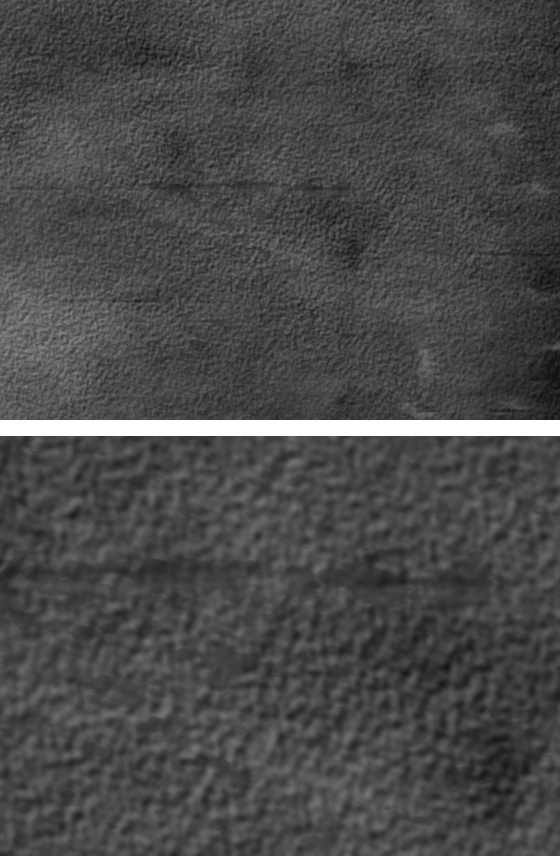
Top: the whole. Bottom: its middle third, enlarged.
This texture is drawn by a WebGL 2 fragment shader. Its source:

```glsl
#version 300 es
precision highp float;
// Dark, worn, pebbled sheet in raking light, with smudges, rubbed patches and level scratches.

uniform vec2 u_resolution;
out vec4 fragColor;

// Two random values in 0..1 for an integer cell
vec2 hash2(vec2 cell) {
    uvec2 q = uvec2(ivec2(cell) + 4096);
    uint n = q.x * 1597334677u ^ q.y * 3812015801u;
    n = (n ^ (n >> 15)) * 2246822519u;
    n ^= n >> 13;
    uint m = n * 3266489917u;
    m ^= m >> 16;
    return vec2(n & 65535u, m & 65535u) / 65535.0;
}

float cornerSlope(vec2 cell, vec2 offset) {
    float angle = 6.28319 * hash2(cell).x;
    return dot(vec2(cos(angle), sin(angle)), offset);
}

float gradientNoise(vec2 p) {
    vec2 i = floor(p), f = p - i;
    vec2 u = f * f * f * (f * (f * 6.0 - 15.0) + 10.0);
    vec2 e = vec2(1.0, 0.0);
    return mix(mix(cornerSlope(i, f), cornerSlope(i + e.xy, f - e.xy), u.x),
               mix(cornerSlope(i + e.yx, f - e.yx), cornerSlope(i + 1.0, f - 1.0), u.x), u.y);
}

float fbm(vec2 p) {
    float sum = 0.0, amplitude = 1.0;
    for (int i = 0; i < 4; i++) {
        sum += amplitude * gradientNoise(p);
        p = mat2(1.6, 1.2, -1.2, 1.6) * p + 17.3;
        amplitude *= 0.55;
    }
    return sum;
}

// Height of the pebbled surface, turned off the axes
float relief(vec2 p) {
    p = mat2(0.82, 0.57, -0.57, 0.82) * p;
    return gradientNoise(p * 84.0) + 0.65 * gradientNoise(p.yx * 136.0 + 31.7);
}

// Soft elliptical spot
float spot(vec2 p, vec2 centre, vec2 radius) {
    vec2 d = (p - centre) / radius;
    return exp(-dot(d, d));
}

// Window along x with soft ends
float span(float x, float start, float end, float soft) {
    return smoothstep(start - soft, start + soft, x) * (1.0 - smoothstep(end - soft, end + soft, x));
}

// Narrow level line, dark above and lit on its lower lip
float scratch(vec2 p, float y, float start, float end, float depth) {
    float d = p.y - y - 0.004 * gradientNoise(vec2(p.x * 5.0, y * 40.0));
    float broken = smoothstep(-0.3, 0.2, gradientNoise(vec2(p.x * 11.0, y * 70.0)));
    float profile = 0.6 * exp(-pow((d + 0.007) / 0.0035, 2.0)) - exp(-pow(d / 0.0033, 2.0));
    return depth * broken * profile * span(p.x, start, end, 0.05);
}

void main() {
    vec2 p = gl_FragCoord.xy / u_resolution.y;
    float right = u_resolution.x / u_resolution.y;
    vec2 ragged = p + 0.035 * vec2(fbm(p * 13.0), fbm(p * 13.0 + 47.0));

    // Broad, uneven lighting
    float tone = 0.286 + 0.05 * fbm(p * vec2(2.6, 4.5) + 5.0) + 0.045 * fbm(p * vec2(10.0, 17.0));
    tone += 0.13 * spot(ragged, vec2(0.0, 0.2), vec2(0.25, 0.2));
    tone += 0.07 * spot(ragged, vec2(0.1, 0.66), vec2(0.17, 0.09));
    tone -= 0.1 * smoothstep(right - 0.26, right + 0.02, ragged.x);
    tone -= 0.04 * smoothstep(0.3, 0.0, p.y) * smoothstep(0.2, 0.9, p.x);

    // Dark smudges
    tone -= 0.08 * spot(ragged, vec2(0.35, 0.88), vec2(0.1, 0.05));
    tone -= 0.06 * spot(ragged, vec2(0.12, 0.92), vec2(0.12, 0.06));
    tone -= 0.13 * spot(ragged, vec2(0.84, 0.4), vec2(0.028, 0.024));
    tone -= 0.06 * spot(ragged, vec2(0.81, 0.42), vec2(0.05, 0.09));
    for (int i = 0; i < 11; i++) {
        vec2 place = hash2(vec2(i, 3)) * vec2(right, 1.0);
        vec2 size = 0.02 + 0.045 * hash2(vec2(i, 8));
        tone -= 0.06 * spot(ragged, place, size);
    }

    // Pale scuffs gathered near the right edge
    for (int i = 0; i < 9; i++) {
        vec2 h = hash2(vec2(i, 21));
        vec2 place = vec2(right - 0.36 * h.x * h.x, h.y);
        tone += 0.1 * spot(ragged, place, vec2(0.04, 0.013));
    }
    tone += 0.11 * spot(ragged, vec2(1.015, 0.14), vec2(0.017, 0.05));

    // Rubbed patches where the pebbling is flattened
    float band = span(p.x, 0.36, 0.84, 0.05) * exp(-pow((p.y - 0.549) / 0.02, 2.0));
    float below = spot(p, vec2(0.57, 0.46), vec2(0.2, 0.07));
    float chips = fbm(p * vec2(25.0, 42.0) + 9.0);
    float worn = smoothstep(0.2, 0.55, chips + 0.6 * band + 0.25 * below - 0.1);
    tone -= 0.05 * worn;
    tone += 0.09 * band * gradientNoise(p * vec2(4.0, 92.0));

    // Pebbles lit from the upper left
    vec2 towardLight = vec2(-0.0021, 0.0024);
    float shade = relief(p - towardLight) - relief(p + towardLight);
    float strength = 0.115 + 0.05 * fbm(p * 3.5 + 70.0);
    strength *= mix(0.7, 1.0, smoothstep(0.0, 0.3, p.y + 0.5 * max(0.0, 0.35 - p.x)));
    strength *= mix(1.0, 0.7, smoothstep(0.9, right, p.x)) * (1.0 - 0.6 * worn);
    tone += strength * shade + 0.03 * gradientNoise(p * 150.0 + 3.0) + 0.035 * gradientNoise(p * 48.0 + 8.0);

    // Level scratches
    tone += scratch(p, 0.552, 0.0, 1.15, 0.04);
    tone += scratch(p, 0.282, 0.1, 0.52, 0.07);
    tone += scratch(p, 0.022, 1.0, 1.26, 0.09);
    for (int i = 0; i < 8; i++) {
        vec2 h = hash2(vec2(i, 40));
        float start = h.x * right;
        tone += scratch(p, h.y * 0.6, start, start + 0.3, 0.035);
    }

    fragColor = vec4(vec3(clamp(tone, 0.07, 0.62)), 1.0);
}
```
